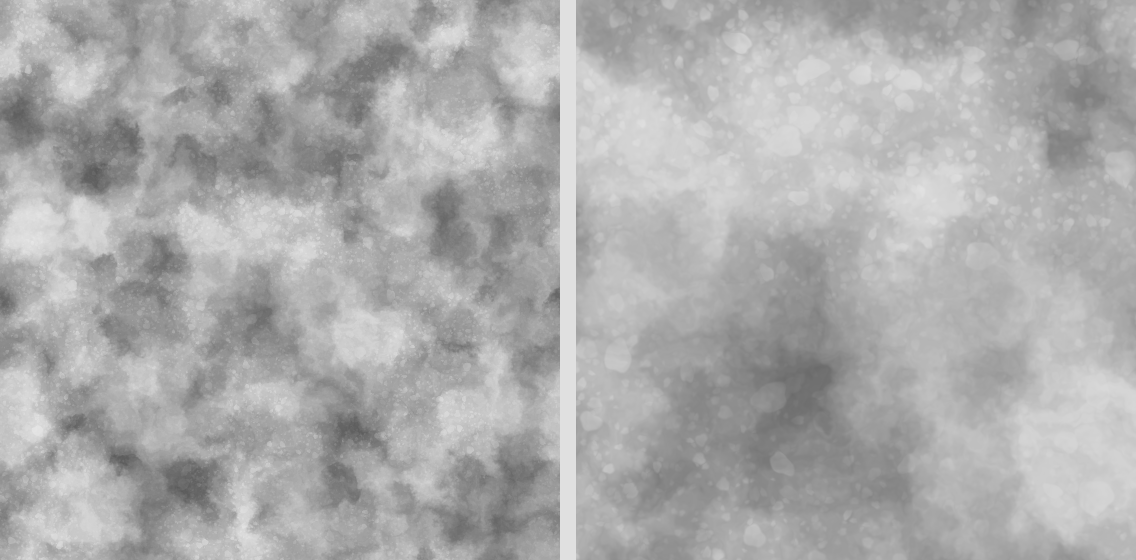
Left: the whole. Right: its middle third, enlarged.
Give the GLSL for this texture map, as a WebGL 1 fragment shader.

```glsl
precision highp float;
uniform vec2 u_resolution;

const float TAU = 6.2831853;

float hash(vec2 p) {
  return fract(sin(dot(p, vec2(127.1, 311.7))) * 43758.5453);
}

vec2 hash2(vec2 p) {
  return vec2(hash(p), hash(p + 57.3));
}

vec2 rotate(vec2 v, float angle) {
  float c = cos(angle), s = sin(angle);
  return vec2(c * v.x - s * v.y, s * v.x + c * v.y);
}

// Gradient noise that wraps after "period" cells
float cornerSlope(vec2 cell, vec2 corner, vec2 f, float period, float seed) {
  float angle = TAU * hash(mod(cell + corner, period) + seed);
  return dot(vec2(cos(angle), sin(angle)), f - corner);
}

float noise(vec2 p, float period, float seed) {
  vec2 cell = floor(p * period);
  vec2 f = p * period - cell;
  vec2 w = f * f * f * (f * (f * 6.0 - 15.0) + 10.0);
  float a = cornerSlope(cell, vec2(0.0, 0.0), f, period, seed);
  float b = cornerSlope(cell, vec2(1.0, 0.0), f, period, seed);
  float c = cornerSlope(cell, vec2(0.0, 1.0), f, period, seed);
  float d = cornerSlope(cell, vec2(1.0, 1.0), f, period, seed);
  return mix(mix(a, b, w.x), mix(c, d, w.x), w.y);
}

float fbm(vec2 p, float period, float gain, float seed) {
  float sum = 0.0, amp = 0.5;
  for (int i = 0; i < 6; i++) {
    sum += amp * noise(p, period, seed);
    period *= 2.0;
    amp *= gain;
    seed += 7.1;
  }
  return sum;
}

// Scattered hollows or humps: some soft, some with one steeper rim
float blobs(vec2 p, float grid, float chance, float seed) {
  vec2 cell = floor(p * grid);
  float sum = 0.0;
  for (int j = -1; j <= 1; j++) {
    for (int i = -1; i <= 1; i++) {
      vec2 corner = cell + vec2(float(i), float(j));
      vec2 id = mod(corner, grid) + seed;
      vec2 kind = hash2(id + 17.3);
      vec2 form = hash2(id + 31.9);
      vec2 q = rotate(p * grid - corner - hash2(id), TAU * form.x);
      q.y *= mix(0.8, 1.5, form.y);
      q /= mix(0.26, 0.48, kind.x);
      float d = length(q);
      float soft = exp(-1.6 * d * d);
      float rimmed = smoothstep(-0.8, 1.1, q.x) * (1.0 - smoothstep(0.7, 1.05, d));
      float crisp = smoothstep(0.3, 0.9, hash(id + 43.7));
      sum += step(kind.y, chance) * mix(soft, 1.2 * rimmed, 0.7 * crisp);
    }
  }
  return sum;
}

// Half buried pebbles; the highest one at each place wins
float pebbles(vec2 p, float grid, float chance, float softness, float seed) {
  vec2 cell = floor(p * grid);
  float top = 0.0;
  for (int j = -1; j <= 1; j++) {
    for (int i = -1; i <= 1; i++) {
      vec2 corner = cell + vec2(float(i), float(j));
      vec2 id = mod(corner, grid) + seed;
      vec2 kind = hash2(id + 13.1);
      vec2 form = hash2(id + 29.7);
      vec2 q = rotate(p * grid - corner - hash2(id), TAU * form.x);
      q.y *= mix(1.0, 1.7, form.y);
      float angle = atan(q.y, q.x);
      float radius = mix(0.18, 0.40, kind.x * kind.x);
      radius *= 1.0 + 0.10 * sin(3.0 * angle + TAU * kind.x) + 0.05 * sin(5.0 * angle);
      float edge = softness * grid;
      float body = 1.0 - smoothstep(-edge, edge, length(q) - radius);
      float lift = mix(0.25, 1.0, hash(id + 71.9)) * (0.9 + 0.25 * q.x / radius);
      top = max(top, step(kind.y, chance) * body * lift);
    }
  }
  return top;
}

void main() {
  vec2 uv = gl_FragCoord.xy / u_resolution;
  float softness = 0.0011;

  // Ragged outlines for the large forms
  vec2 sway = vec2(fbm(uv, 8.0, 0.65, 3.0), fbm(uv, 8.0, 0.65, 61.0));
  vec2 p = uv + 0.07 * sway;

  // Cloudy ground with hollows and smooth humps
  float height = 0.667 + 0.63 * fbm(p, 6.0, 0.56, 11.0);
  height -= 0.19 * blobs(p, 8.0, 0.45, 5.0);
  height -= 0.08 * blobs(p, 15.0, 0.40, 83.0);
  height += 0.08 * blobs(p, 10.0, 0.50, 37.0);

  // Gravel gathers in loose patches
  float patches = smoothstep(-0.35, 0.30, noise(uv, 6.0, 91.0) + 0.5 * noise(uv, 17.0, 23.0));
  float cover = mix(0.3, 1.0, patches);
  float gravel = 0.100 * pebbles(uv, 34.0, 0.24, softness, 2.0);
  gravel = max(gravel, 0.095 * pebbles(uv, 55.0, 0.40, softness, 19.0));
  gravel = max(gravel, 0.080 * pebbles(uv, 90.0, 0.55, softness, 47.0));
  gravel = max(gravel, 0.065 * pebbles(uv, 140.0, 0.60, softness, 67.0));
  height += cover * gravel;

  // Compress the brightest ground
  height -= 0.5 * max(height - 0.82, 0.0);
  gl_FragColor = vec4(vec3(clamp(height, 0.22, 0.92)), 1.0);
}
```
